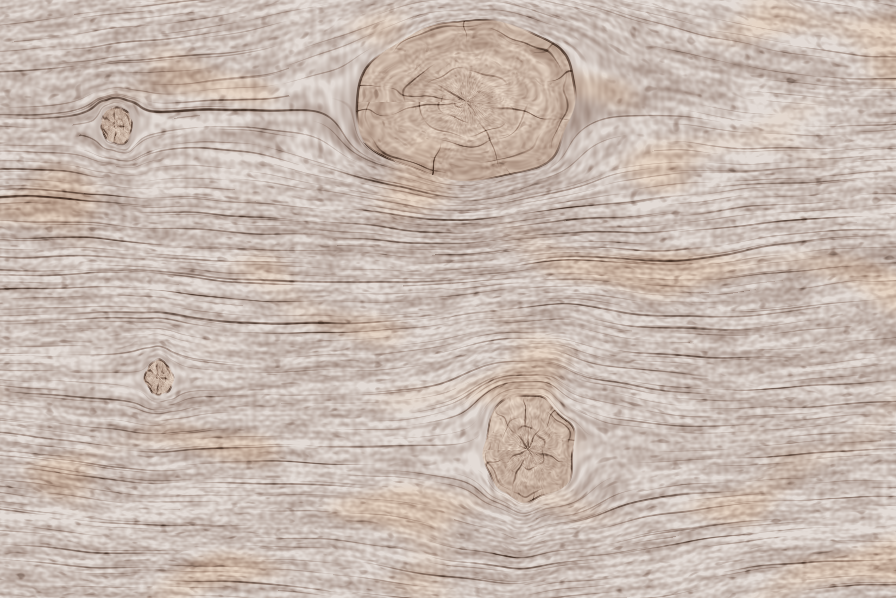
A Shadertoy shader for this texture:

```glsl
// Weathered pale timber: grain follows a stream function that parts around
// four knots. Streaks are stretched gradient noise, cracks are tapered strokes
// scattered in rows along the flow, and knot faces reuse them in polar form.

const vec3 PALE  = vec3(0.89, 0.86, 0.84);
const vec3 BROWN = vec3(0.65, 0.57, 0.53);
const vec3 DARK  = vec3(0.29, 0.22, 0.18);
const vec3 OCHRE = vec3(1.02, 0.95, 0.87);   // warm stain multiplier
const float BASE_TONE = 0.18;                // 0 is pale, 1 is dark
const float KNOT_TONE = 0.25;
const float FLOW_FALLOFF = 1.4;              // how fast grain straightens
const float MIN_SOFTNESS = 0.0012;
const float TAU = 6.2831853;

// Centre and radii of each knot, in canvas heights
const int KNOT_COUNT = 4;
const vec4 KNOTS[KNOT_COUNT] = vec4[KNOT_COUNT](
    vec4(0.780, 0.830, 0.180, 0.138),
    vec4(0.883, 0.248, 0.074, 0.088),
    vec4(0.266, 0.369, 0.023, 0.028),
    vec4(0.195, 0.790, 0.026, 0.030));

vec2 hash2(vec2 p) {
    vec3 h = fract(vec3(p.xyx) * vec3(0.1031, 0.1030, 0.0973));
    h += dot(h, h.yzx + 33.33);
    return fract((h.xx + h.yz) * h.zy);
}

float cornerSlope(vec2 cell, vec2 offset) {
    float angle = TAU * hash2(cell).x;
    return dot(vec2(cos(angle), sin(angle)), offset);
}

float gradientNoise(vec2 p) {
    vec2 i = floor(p), f = p - i;
    vec2 u = f * f * f * (f * (f * 6.0 - 15.0) + 10.0);
    vec2 e = vec2(1.0, 0.0);
    return mix(mix(cornerSlope(i, f), cornerSlope(i + e, f - e), u.x),
               mix(cornerSlope(i + e.yx, f - e.yx), cornerSlope(i + 1.0, f - 1.0), u.x), u.y);
}

// Radius in knot units (1 at the rim) with an uneven outline
float knotRadius(vec2 q, vec4 knot) {
    float r = length(q);
    return r * (1.0 + 0.22 * gradientNoise(1.4 * q / max(r, 0.001) + 40.0 * knot.xy));
}

// Height of the grain line through p, bent around the knots
float grainFlow(vec2 p) {
    float v = p.y;
    for (int k = 0; k < KNOT_COUNT; k++) {
        vec2 d = p - KNOTS[k].xy;
        float r = knotRadius(d / KNOTS[k].zw, KNOTS[k]);
        v -= d.y * pow(max(r, 1.0), -FLOW_FALLOFF);
    }
    v += 0.014 * gradientNoise(vec2(p.x * 3.0, v * 6.0) + 11.0);
    return v + 0.004 * gradientNoise(vec2(p.x * 10.0, v * 22.0) + 23.0);
}

// Signed tone of streaks, fibres, speckle and dark pits along g.x
float grainTone(vec2 g) {
    float tone = 0.16 * gradientNoise(g * vec2(2.0, 13.0));
    tone += 0.26 * gradientNoise(g * vec2(5.0, 52.0) + 5.0);
    tone += 0.30 * gradientNoise(g * vec2(17.0, 145.0) + 9.0);
    tone += 0.24 * gradientNoise(g * vec2(95.0, 170.0) + 17.0);
    float pits = gradientNoise(g * vec2(42.0, 120.0) + 31.0);
    return tone + 0.25 * smoothstep(0.28, 0.55, pits);
}

// Tapered strokes along g.x; stretch is the change of g.y per canvas unit
float cracks(vec2 g, float rows, float cells, float chance, float halfWidth,
             float stretch, float soft) {
    float y = g.y * rows, row = floor(y);
    float x = g.x * cells + 7.0 * hash2(vec2(row, rows)).x;
    float cell = floor(x), f = x - cell;
    vec2 rnd = hash2(vec2(cell, row) + rows * 1.7);
    vec2 pick = hash2(vec2(row, cell) + rows * 2.3 + 50.0);
    float centre = 0.5 + 0.4 * (rnd.x - 0.5) + 0.3 * (rnd.y - 0.5) * (f - 0.5);
    float dist = abs(y - row - centre) / (rows * stretch);
    float taper = 4.0 * f * (1.0 - f) * step(pick.x, chance) * mix(0.55, 1.0, pick.y);
    float width = halfWidth * taper;
    return taper * (1.0 - smoothstep(width * 0.3, width + soft, dist));
}

void mainImage(out vec4 fragColor, in vec2 fragCoord) {
    vec2 p = fragCoord / iResolution.y;
    float soft = max(MIN_SOFTNESS, 0.7 / iResolution.y);

    // Long grain and its cracks
    float v = grainFlow(p);
    vec2 e = vec2(0.002, 0.0);
    vec2 slope = vec2(grainFlow(p + e) - v, grainFlow(p + e.yx) - v) / e.x;
    float stretch = clamp(length(slope), 0.3, 2.0);
    vec2 g = vec2(p.x, v);
    float band = smoothstep(0.2, 0.45, p.y) * (1.0 - smoothstep(0.65, 0.95, p.y));
    float density = 0.4 + 0.3 * band + 0.5 * gradientNoise(g * vec2(1.6, 5.0) + 60.0);
    float tone = BASE_TONE + grainTone(g);
    tone += 0.30 * cracks(g, 83.0, 6.5, density, 0.0008, stretch, soft);
    tone += 0.55 * cracks(g, 41.0, 3.3, density, 0.0014, stretch, soft);
    tone += 0.80 * cracks(g, 11.0, 1.5, 0.2 + 0.25 * band, 0.0024, stretch, soft);

    // Knot faces: ring and radial cracks inside a broken rim
    float face = 0.0;
    for (int k = 0; k < KNOT_COUNT; k++) {
        vec4 knot = KNOTS[k];
        vec2 q = (p - knot.xy) / knot.zw;
        float size = min(knot.z, knot.w), r = knotRadius(q, knot);
        if (r > 1.3) continue;
        float turn = atan(q.y, q.x) / TAU + 0.5 + 0.025 * gradientNoise(q * 4.0 + 3.0);
        float ring = r + 0.08 * gradientNoise(q * 3.5 + 8.0);
        float inside = 1.0 - smoothstep(1.0 - soft / size, 1.0 + soft / size, r);
        float faceTone = KNOT_TONE + 0.8 * grainTone(vec2(turn, ring * size) + knot.xy);
        faceTone += 0.5 * cracks(vec2(turn, ring), floor(3.0 + 25.0 * size), 6.0,
                                 0.45, 0.0011, 1.0 / size, soft);
        faceTone += 0.6 * cracks(vec2(ring, turn), floor(6.0 + 60.0 * size), 1.5,
                                 0.6, 0.0014, 1.0 / (TAU * max(r, 0.08) * size), soft);
        tone = mix(tone, faceTone, inside);
        float rim = 1.0 - smoothstep(0.0008, 0.0012 + soft, abs(r - 1.0) * size);
        tone += 0.6 * rim * smoothstep(-0.15, 0.25, gradientNoise(q * 1.8 + 30.0 * knot.yx));
        face = max(face, inside);
    }

    // Tone to colour, with warm stains
    tone = clamp(tone, 0.0, 1.0);
    vec3 color = mix(PALE, BROWN, min(tone * 2.0, 1.0));
    color = mix(color, DARK, max(tone * 2.0 - 1.0, 0.0));
    float stain = smoothstep(0.1, 0.5, gradientNoise(p * vec2(5.0, 10.0) + 70.0));
    color *= mix(vec3(1.0), OCHRE, max(0.7 * stain, 0.6 * face));
    fragColor = vec4(color, 1.0);
}
```
